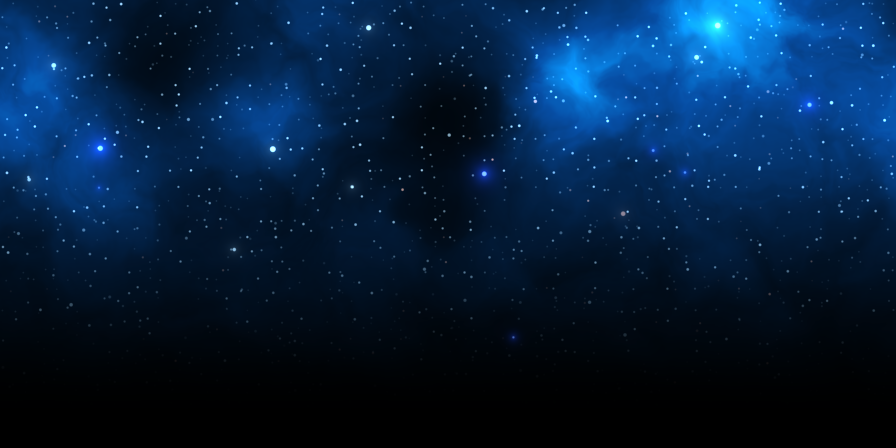
Write a WebGL 2 fragment shader that draws this background.

```glsl
#version 300 es
precision highp float;

uniform vec2 u_resolution;
out vec4 fragColor;

#define WARP 0.13
#define HAZE 0.23
#define CLOUD_CONTRAST 1.1
#define FADE_LOW 0.08
#define FADE_HIGH 0.66
#define STAR_GAIN 0.9
#define STAR_RADIUS 0.0026
#define GLOW_GAIN 0.75

const vec3 GLOW_BLUE = vec3(0.10, 0.25, 1.0);
const vec3 STAR_WHITE = vec3(0.75, 0.92, 1.0);
const vec3 STAR_WARM = vec3(1.0, 0.72, 0.6);

// Cloud lobes: centre x, y, radius, gain (negative gain is a dark gap)
const vec4 LOBES[12] = vec4[12](
  vec4(1.70, 0.95, 0.25, 0.62), vec4(1.46, 0.96, 0.12, 0.16),
  vec4(1.25, 0.83, 0.12, 0.48), vec4(0.58, 0.76, 0.09, 0.52),
  vec4(0.05, 0.80, 0.17, 0.34), vec4(0.24, 0.67, 0.14, 0.28),
  vec4(1.97, 0.74, 0.15, 0.36), vec4(1.45, 0.67, 0.25, 0.14),
  vec4(0.97, 0.72, 0.18, -0.19), vec4(0.34, 0.86, 0.15, -0.18),
  vec4(0.68, 0.98, 0.12, 0.16), vec4(0.98, 0.53, 0.07, -0.08));

// Haloed stars: x, y, size
const vec3 HALOS[8] = vec3[8](
  vec3(0.224, 0.669, 1.1), vec3(1.081, 0.612, 1.0),
  vec3(1.807, 0.766, 0.9), vec3(1.458, 0.664, 0.6),
  vec3(1.529, 0.615, 0.55), vec3(1.146, 0.247, 0.5),
  vec3(0.221, 0.581, 0.45), vec3(1.602, 0.943, 1.2));

// Large plain stars: x, y, size
const vec3 BEACONS[8] = vec3[8](
  vec3(0.823, 0.938, 1.0), vec3(0.120, 0.854, 0.9),
  vec3(0.609, 0.667, 1.1), vec3(1.555, 0.872, 0.9),
  vec3(0.786, 0.583, 0.7), vec3(0.523, 0.443, 0.7),
  vec3(0.065, 0.599, 0.7), vec3(1.391, 0.523, 0.9));

float hash(vec2 p) {
  return fract(sin(dot(p, vec2(127.1, 311.7))) * 43758.5453);
}

float noise(vec2 p) {
  vec2 i = floor(p), f = fract(p);
  f = f * f * (3.0 - 2.0 * f);
  return mix(mix(hash(i), hash(i + vec2(1, 0)), f.x),
             mix(hash(i + vec2(0, 1)), hash(i + vec2(1, 1)), f.x), f.y);
}

float fbm(vec2 p) {
  float sum = 0.0, amp = 0.5;
  for (int i = 0; i < 5; i++) {
    sum += amp * noise(p);
    p = mat2(1.6, 1.2, -1.2, 1.6) * p + 7.3;
    amp *= 0.5;
  }
  return sum;
}

// Soft disc, kept visible on small canvases
float disc(float dist, float radius) {
  float px = 1.0 / u_resolution.y;
  return 1.0 - smoothstep(max(radius - px, 0.0), radius + 0.7 * px, dist);
}

float nebula(vec2 p) {
  vec2 warp = vec2(fbm(p * 5.0), fbm(p * 5.0 + 31.0)) - 0.48;
  vec2 q = p + WARP * warp;
  float light = HAZE;
  for (int i = 0; i < 12; i++) {
    vec2 d = (q - LOBES[i].xy) / LOBES[i].z;
    light += LOBES[i].w * exp(-dot(d, d));
  }
  float texture_ = 1.0 + CLOUD_CONTRAST * (fbm(p * 7.0 + warp * 2.0) - 0.48);
  return max(light, 0.025) * texture_ * smoothstep(FADE_LOW, FADE_HIGH, p.y);
}

// One jittered star in some of the grid cells
vec3 starLayer(vec2 p, float cells, float chance, float radius) {
  vec2 id = floor(p * cells);
  vec2 seed = id + cells;
  vec2 jitter = 0.2 + 0.6 * vec2(hash(seed + 3.1), hash(seed + 8.7));
  float dist = length(p - (id + jitter) / cells);
  float power = hash(seed + 5.3);
  float lit = step(hash(seed), chance) * mix(0.15, 1.0, power * power);
  vec3 tint = mix(STAR_WHITE, STAR_WARM, step(0.93, hash(seed + 12.9)));
  return tint * lit * disc(dist, radius * mix(0.6, 1.1, power));
}

void main() {
  vec2 p = gl_FragCoord.xy / u_resolution.y;

  // Nebula colour rises from navy to azure
  float b = nebula(p);
  vec3 color = vec3(0.04 * b, 0.47 * b + 0.35 * max(b - 0.63, 0.0), b);
  color += vec3(0.0, 0.008, 0.014) * smoothstep(0.0, 0.4, p.y);

  // Scattered stars thin out toward the bottom
  float starFade = smoothstep(0.08, 0.7, p.y) * STAR_GAIN;
  color += starFade * starLayer(p, 44.0, 0.32, STAR_RADIUS);
  color += starFade * starLayer(p + 0.37, 27.0, 0.3, STAR_RADIUS * 1.15);
  color += starFade * starLayer(p + 0.71, 13.0, 0.16, STAR_RADIUS * 1.5);

  // Haloed and large stars
  for (int i = 0; i < 8; i++) {
    float size = HALOS[i].z, dist = length(p - HALOS[i].xy);
    vec3 halo = i == 7 ? vec3(0.25, 0.7, 0.45) : GLOW_BLUE;
    color += GLOW_GAIN * size * halo * exp(-dist / (0.016 * size));
    color += STAR_WHITE * size * 0.6 * disc(dist, 0.0055 * size);
    float big = BEACONS[i].z;
    vec3 tint = i == 7 ? STAR_WARM * 0.6 : STAR_WHITE;
    dist = length(p - BEACONS[i].xy);
    color += tint * big * (0.85 * disc(dist, 0.006 * big) + 0.2 * exp(-dist / 0.011));
  }

  fragColor = vec4(clamp(color, 0.0, 1.0), 1.0);
}
```
